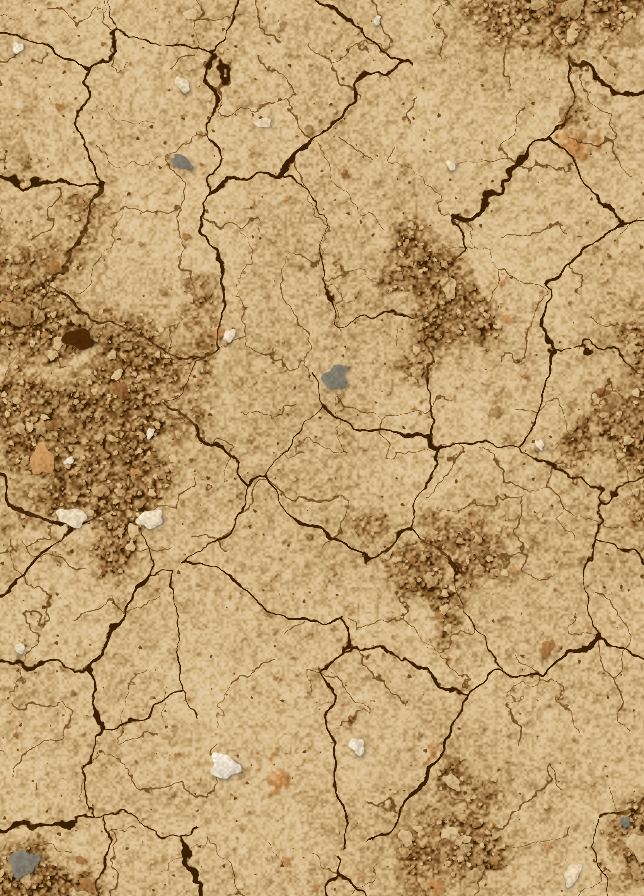
This texture is drawn by a Shadertoy shader. Its source:

```glsl
// Dry cracked clay with patches of loose grit, pale chips, dark pits and rust stains.
const vec3 DARK  = vec3(0.23, 0.12, 0.01);
const vec3 BROWN = vec3(0.46, 0.32, 0.14);
const vec3 TAN   = vec3(0.64, 0.49, 0.30);
const vec3 SAND  = vec3(0.76, 0.64, 0.44);
const vec3 PALE  = vec3(0.86, 0.74, 0.55);
const vec3 CHALK = vec3(0.91, 0.87, 0.79);
const vec3 SLATE = vec3(0.50, 0.48, 0.42);
const vec3 RUST  = vec3(0.58, 0.34, 0.13);
const vec2 LIGHT = vec2(-0.6, 0.8);
const float CLAY_TONE = 0.91;       // 0 is DARK, 1 is PALE
const float GRIT_TONE = 0.42;
const float PLATE_SCALE = 7.2;      // plates per canvas height
const float HAIRLINE_SCALE = 16.0;
const float CRACK_WIDTH = 0.0021;   // half widths
const float HAIRLINE_WIDTH = 0.0013;
const float PATCH_SCALE = 3.1;

vec3 hash3(vec2 p) {
    vec3 q = fract(p.xyx * vec3(0.1031, 0.1030, 0.0973));
    q += dot(q, q.yxz + 33.33);
    return fract((q.xxy + q.yzz) * q.zyx);
}
float noise(vec2 p) {
    vec2 i = floor(p), f = fract(p);
    f = f * f * (3.0 - 2.0 * f);
    return mix(mix(hash3(i).x, hash3(i + vec2(1, 0)).x, f.x),
               mix(hash3(i + vec2(0, 1)).x, hash3(i + vec2(1, 1)).x, f.x), f.y);
}
float fbm(vec2 p) {
    float sum = 0.0;
    for (float amp = 0.53; amp > 0.06; amp *= 0.5) {
        sum += amp * noise(p);
        p = mat2(1.6, 1.2, -1.2, 1.6) * p + 17.3;
    }
    return sum;
}
vec2 site(vec2 id) { return id + 0.1 + 0.8 * hash3(id).xy; }

// Crack cover along Voronoi borders; each border has its own width, some are closed.
float cracks(vec2 p, float scale, float width, float keep, float px) {
    vec2 q = p * scale + 40.0, home = floor(q);
    float nearest = 9.0, cover = 0.0, ragged = 0.5 + noise(p * 60.0);
    for (int k = 0; k < 9; k++) {
        vec2 id = floor(q) + vec2(k % 3 - 1, k / 3 - 1);
        float d = distance(q, site(id));
        if (d < nearest) { nearest = d; home = id; }
    }
    vec2 a = site(home);
    for (int k = 0; k < 25; k++) {
        vec2 id = home + vec2(k % 5 - 2, k / 5 - 2), b = site(id);
        if (k == 12) continue;
        vec3 h = hash3(home + id + 311.0);
        float d = dot(0.5 * (a + b) - q, normalize(b - a)) / scale;
        float w = width * mix(0.35, 1.0, h.y) * ragged;
        cover = max(cover, step(h.x, keep) * clamp((w - d) / px + 0.5, 0.0, 1.0));
    }
    return cover;
}

// Scattered stones: signed distance, light on the face, two tints.
vec4 stones(vec2 p, float scale, float density, vec2 sizes, float seed) {
    vec2 q = p * scale;
    vec4 best = vec4(1.0, 0.0, 0.0, 0.0);
    for (int k = 0; k < 9; k++) {
        vec2 id = floor(q) + vec2(k % 3 - 1, k / 3 - 1);
        vec3 h = hash3(id + seed), g = hash3(id + seed + 57.0);
        if (h.z > density) continue;
        vec2 v = q - id - 0.15 - 0.7 * h.xy;
        float r = mix(sizes.x, sizes.y, g.x * g.x), c = cos(6.28 * g.y), s = sin(6.28 * g.y);
        vec2 e = mat2(c, s, -s, c) * v * vec2(1.0, 1.1 + 0.6 * h.x);
        float a = atan(e.y, e.x);
        float rim = 1.0 + 0.13 * sin(3.0 * a + 6.0 * h.y) + 0.09 * sin(5.0 * a + 9.0 * h.x);
        float d = (length(e) - r * rim) / scale;
        if (d < best.x) best = vec4(d, clamp(dot(v, LIGHT) / r, -1.0, 1.0), g.z, fract(h.x * 7.0));
    }
    return best;
}
float inside(float d, float px) { return clamp(0.5 - d / px, 0.0, 1.0); }
float shadow(vec4 s) { return exp(-max(s.x, 0.0) / 0.0025) * clamp(0.4 - s.y, 0.0, 1.0); }

vec3 earth(float tone) {
    vec4 t = clamp(4.0 * tone - vec4(0, 1, 2, 3), 0.0, 1.0);
    vec3 c = mix(mix(mix(mix(DARK, BROWN, t.x), TAN, t.y), SAND, t.z), PALE, t.w);
    return mix(c, CHALK, clamp(1.5 * tone - 1.5, 0.0, 0.4));
}

void mainImage(out vec4 fragColor, in vec2 fragCoord) {
    float px = 1.0 / iResolution.y;
    vec2 p = fragCoord * px + 2.0;
    vec2 wob = vec2(fbm(p * 9.0), fbm(p * 9.0 + 71.0)) - 0.5;
    vec2 jag = vec2(fbm(p * 55.0), fbm(p * 55.0 + 31.0)) - 0.5;
    vec2 bent = p + 0.09 * wob + 0.018 * jag;
    // Clay surface with fine grain and small bumps
    float grain = noise(p * 370.0) - 0.5, speck = noise(p * 190.0 + 9.0) - 0.5;
    float relief = fbm(p * 60.0) - fbm((p + 0.004 * LIGHT) * 60.0);
    float tone = CLAY_TONE + 0.46 * grain + 0.28 * speck + 0.42 * (fbm(p * 13.0) - 0.5) + 0.45 * relief;
    // Loose grit in ragged patches
    float spread = stones(p + 0.12 * wob, PATCH_SCALE, 0.75, vec2(0.18, 0.42), 5.0).x;
    float grit = smoothstep(0.0, 1.0, (0.04 - spread - 0.2 * (fbm(p * 22.0) - 0.5)) / 0.09);
    tone = mix(tone, GRIT_TONE + 0.7 * grain + 0.6 * speck + 0.7 * relief, 0.85 * grit);
    float rusty = 0.12 * grit;
    for (float i = 0.0; i < 4.0; i++) {
        float density = mix(0.04, 0.7 - 0.15 * i, grit);
        vec4 s = stones(p, 135.0 / pow(1.7, i), density, vec2(0.16, 0.46), 100.0 + 40.0 * i);
        float m = inside(s.x, px);
        tone -= 0.4 * shadow(s) * (1.0 - m);
        tone = mix(tone, mix(0.45, 1.05, s.z) + 0.15 * s.y + 0.35 * grain, 0.9 * m);
        rusty = mix(rusty, 0.5 * step(0.9, s.w), m);
    }
    // Cracks and pits
    float wide = cracks(bent, PLATE_SCALE, CRACK_WIDTH, 0.8, px);
    float fine = cracks(bent + 0.01 * jag + 5.0, HAIRLINE_SCALE, HAIRLINE_WIDTH, 0.45, px);
    tone = mix(tone, 0.12, 0.8 * fine * (1.0 - 0.7 * grit));
    tone = mix(tone, -0.05, wide * (1.0 - 0.5 * grit));
    vec4 pit = stones(p, 66.0, 0.16, vec2(0.05, 0.17), 300.0);
    tone = mix(tone, 0.1, 0.85 * inside(pit.x, px));
    // Rust stains
    float stain = stones(p + 0.03 * jag, 5.0, 0.22, vec2(0.04, 0.1), 420.0).x + 0.02 * speck;
    rusty = max(rusty, 0.55 * smoothstep(0.0, 1.0, 0.5 - stain / 0.016));
    vec3 color = mix(earth(tone), RUST * (0.5 + 0.75 * tone), rusty);
    // Pale chips, with a few of slate and dark rust
    vec4 chip = stones(p + 0.005 * jag, 9.0, 0.42, vec2(0.05, 0.16), 500.0);
    vec3 face = chip.z > 0.94 ? mix(DARK, RUST, 0.2) : chip.z > 0.84 ? SLATE : mix(CHALK, PALE, 0.5 * chip.w);
    color *= 1.0 - 0.4 * shadow(chip);
    color = mix(color, face * (1.0 + 0.07 * chip.y + 0.2 * grain), inside(chip.x, 1.3 * px));
    fragColor = vec4(clamp(color, 0.0, 1.0), 1.0);
}
```
